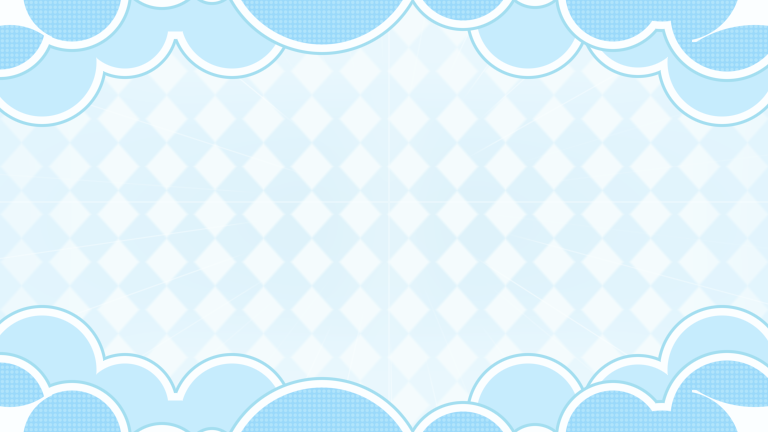
Give the GLSL for this background, as a Shadertoy shader.

```glsl
// Pale blue backdrop: soft diamonds and thin rays, framed above and below by clouds.
// Clouds are unions of circles mirrored about the middle; their signed distance
// gives outline, white rim and fill. Lengths are in a 768 x 432 canvas grid.

const vec2 CANVAS = vec2(768.0, 432.0);
const vec2 BURST = vec2(389.0, 202.0);          // ray centre, y measured downwards
const vec2 DIAMOND_ORIGIN = vec2(21.5, 23.5);
const vec2 DIAMOND_PITCH = vec2(48.4, 47.7);
const vec2 DIAMOND_SIZE = vec2(21.5, 24.0);
const float DIAMOND_BLUR = 0.13;
const float RAY_COUNT = 30.0;
const float OUTLINE = 3.0;
const float RIM = 10.5;                         // outline plus white band
const float DOT_PITCH = 4.8;

const vec3 SKY = vec3(0.890, 0.961, 0.994);
const vec3 SKY_MIDDLE = vec3(0.868, 0.948, 0.980);
const vec3 DIAMOND = vec3(0.956, 0.986, 0.992);
const vec3 WHITE = vec3(0.985, 0.996, 1.0);
const vec3 LINE = vec3(0.640, 0.870, 0.940);
const vec3 BACK_FILL = vec3(0.776, 0.925, 0.992);
const vec3 FRONT_FILL = vec3(0.605, 0.850, 0.980);
const vec3 FRONT_DOT = vec3(0.690, 0.893, 0.985);

// Cloud puffs: centre x, centre y from the nearest edge, radius
const vec3 BACK_PUFFS[6] = vec3[6](
    vec3(42, 62, 65), vec3(125, 25, 54), vec3(232, 17, 62),
    vec3(528, 17, 62), vec3(638, 20, 58), vec3(722, 62, 65));
const vec3 FRONT_PUFFS[10] = vec3[10](
    vec3(0, 24, 56), vec3(72, -8, 60), vec3(162, -36, 46), vec3(212, -20, 25),
    vec3(322, -51, 106), vec3(463, -29, 60), vec3(535, -25, 34),
    vec3(613, -6, 58), vec3(662, -40, 72), vec3(727, 15, 67));

float hash(float n) { return fract(sin(n * 127.1) * 43758.5453); }

float circle(vec2 p, vec3 puff) { return length(p - puff.xy) - puff.z; }

float inside(float d, float aa) { return 1.0 - smoothstep(-aa, aa, d); }

float backCloud(vec2 p) {
    // A bar joins the puffs above their cusps
    float d = max(p.y - 42.0, 95.0 - abs(p.x - 385.0));
    for (int i = 0; i < 6; i++) d = min(d, circle(p, BACK_PUFFS[i]));
    return d;
}

float frontCloud(vec2 p) {
    float d = 1e4;
    for (int i = 0; i < 10; i++) d = min(d, circle(p, FRONT_PUFFS[i]));
    return d;
}

// White wedges that separate the overlapping puffs in the corners
float cornerWedges(vec2 p) {
    float left = max(-circle(p, vec3(10, 85, 60)), -circle(p, vec3(72, -8, 49)));
    left = max(left, max(p.x - 52.0, p.y - 40.0));
    float right = max(-circle(p, vec3(755, 135, 110)), -circle(p, vec3(680, -20, 61)));
    right = max(right, max(692.0 - p.x, p.y - 42.0));
    return min(left, right);
}

vec3 paintCloud(vec3 under, vec3 fill, float d, float aa) {
    vec3 col = mix(under, LINE, inside(d, aa));
    col = mix(col, WHITE, inside(d + OUTLINE, aa));
    return mix(col, fill, inside(d + RIM, aa));
}

float rays(vec2 p, float aa) {
    vec2 v = p - BURST;
    float r = length(v);
    float turn = (atan(v.y, v.x) / 6.2831853 + 0.5) * RAY_COUNT;
    float id = floor(turn);
    float offset = fract(turn) - mix(0.25, 0.75, hash(id + 3.0));
    float across = abs(offset) * 6.2831853 / RAY_COUNT * r;
    float start = mix(70.0, 150.0, hash(id + 41.0));
    float ray = inside(across - 0.6, aa) * smoothstep(start, start + 50.0, r);
    ray *= 0.6 * hash(id + 17.0);
    float axes = inside(min(abs(v.x), abs(v.y)) - 0.6, aa);
    return max(ray, 0.5 * axes);
}

vec3 backdrop(vec2 p, float aa) {
    vec2 fromMiddle = (p - vec2(389.0, 222.0)) / vec2(300.0, 105.0);
    vec3 col = mix(SKY, SKY_MIDDLE, exp(-dot(fromMiddle, fromMiddle)));

    // Pale haze near the clouds and along the central column
    float haze = smoothstep(70.0, 170.0, abs(p.y - 216.0));
    haze *= 1.0 - smoothstep(200.0, 370.0, abs(p.x - 389.0));
    float column = exp(-pow((p.x - BURST.x) / 45.0, 2.0));
    col = mix(col, DIAMOND, max(0.38 * haze, 0.25 * column));

    // Diamond lattice
    vec2 cell = (fract((p - DIAMOND_ORIGIN) / DIAMOND_PITCH + 0.5) - 0.5) * DIAMOND_PITCH;
    vec2 q = abs(cell) / DIAMOND_SIZE;
    float diamond = inside(q.x + q.y - 0.97, DIAMOND_BLUR);
    float sideFade = 1.0 - 0.35 * smoothstep(270.0, 389.0, abs(p.x - 389.0));
    col = mix(col, DIAMOND, diamond * sideFade);
    return mix(col, WHITE, rays(p, aa));
}

void mainImage(out vec4 fragColor, in vec2 fragCoord) {
    vec2 p = fragCoord / iResolution.xy * CANVAS;
    p.y = CANVAS.y - p.y;
    float aa = 0.75 * CANVAS.y / iResolution.y;
    vec2 edge = vec2(p.x, min(p.y, CANVAS.y - p.y));

    vec3 col = backdrop(p, aa);
    col = paintCloud(col, BACK_FILL, backCloud(edge), aa);

    // Front clouds carry a fine dot screen
    vec2 dotCell = (fract(p / DOT_PITCH) - 0.5) * DOT_PITCH;
    vec3 screen = mix(FRONT_FILL, FRONT_DOT, inside(length(dotCell) - 1.7, aa));
    col = paintCloud(col, screen, frontCloud(edge), aa);
    col = mix(col, WHITE, inside(cornerWedges(edge), aa));
    fragColor = vec4(col, 1.0);
}
```
